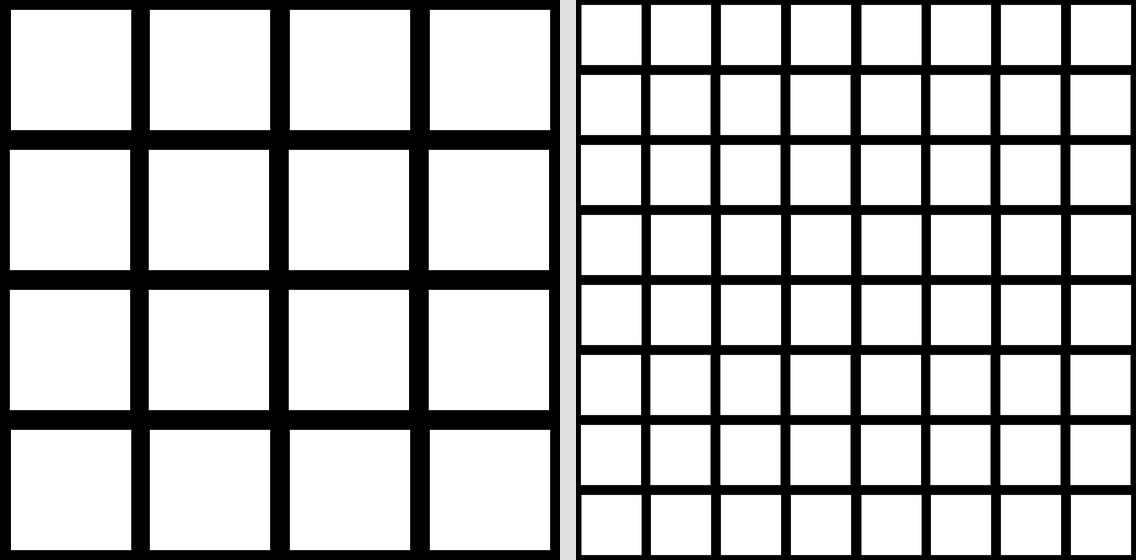
Left: one tile. Right: repeated 2 by 2.
Write a three.js fragment shader that draws this pattern.

```glsl
// White squares in a four by four grid, parted by thick black bars.
varying vec2 vUv;

// Signed distance to a square centred on the origin.
float squareDistance(vec2 p, float halfSide) {
  vec2 d = abs(p) - halfSide;
  return max(d.x, d.y);
}

void main() {
  vec2 grid = vUv * 4.0;
  vec2 cell = mod(floor(grid), 4.0);
  vec2 p = fract(grid) - 0.5;

  // Slight sideways drift: first column to the right, middle rows to the left.
  float firstColumn = 1.0 - step(0.5, cell.x);
  float middleRow = 1.0 - step(1.0, abs(cell.y - 1.5));
  p.x -= (firstColumn - middleRow) / 128.0;

  // Smooth edge, one screen sample wide.
  float edge = max(fwidth(vUv.x), fwidth(vUv.y)) * 4.0;
  float square = clamp(0.5 - squareDistance(p, 55.0 / 128.0) / edge, 0.0, 1.0);

  gl_FragColor = vec4(vec3(square), 1.0);
}
```
